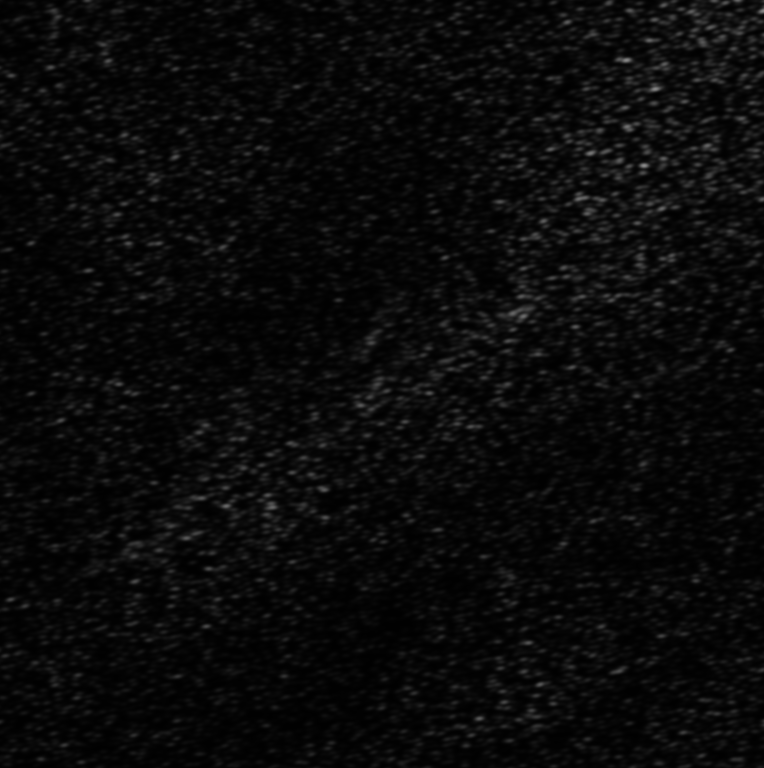
Write a Shadertoy shader that draws this texture.

```glsl
// Dim speckle on black: tiny flat grains, brightened by thin diagonal wisps
// and a hazy upper right corner. Grains are soft ellipses in jittered cells;
// stretched gradient noise and a loop of bent streaks set local brightness.

const float GRAIN_TILT = 0.15;
const float WISP_TILT = 0.60;
const vec2 GRAIN_SCALE = vec2(100.0, 165.0);
const int WISP_COUNT = 18;
const vec3 BLACK_LEVEL = vec3(0.003);
const vec3 GRAIN_COLOR = vec3(0.036);

// Coordinates along and across a direction
vec2 alongAcross(vec2 p, float angle) {
    vec2 dir = vec2(cos(angle), sin(angle));
    return vec2(dot(p, dir), dot(p, vec2(-dir.y, dir.x)));
}

float hash(vec2 p) {
    vec3 q = fract(vec3(p.xyx) * 0.1031);
    q += dot(q, q.yzx + 33.33);
    return fract((q.x + q.y) * q.z);
}

float cornerSlope(vec2 cell, vec2 offset) {
    float angle = 6.2832 * hash(cell);
    return dot(vec2(cos(angle), sin(angle)), offset);
}

float gradientNoise(vec2 p) {
    vec2 i = floor(p);
    vec2 f = p - i;
    vec2 u = f * f * f * (f * (f * 6.0 - 15.0) + 10.0);
    vec2 e = vec2(1.0, 0.0);
    float low = mix(cornerSlope(i, f), cornerSlope(i + e, f - e), u.x);
    float high = mix(cornerSlope(i + e.yx, f - e.yx),
                     cornerSlope(i + e.xx, f - e.xx), u.x);
    return mix(low, high, u.y);
}

float fbm(vec2 p) {
    float sum = 0.0;
    float amplitude = 1.0;
    for (int i = 0; i < 3; i++) {
        sum += amplitude * gradientNoise(p);
        p = alongAcross(p, 0.5) * 2.0 + 17.3;
        amplitude *= 0.5;
    }
    return sum;
}

// Soft grains, one per cell: many dim ones and a few bright ones
float speckle(vec2 p, float tilt, vec2 scale) {
    vec2 q = alongAcross(p, tilt) * scale + 300.0;
    vec2 home = floor(q);
    float sum = 0.0;
    for (int y = -1; y <= 1; y++) {
        for (int x = -1; x <= 1; x++) {
            vec2 cell = home + vec2(x, y);
            vec2 jitter = vec2(hash(cell + 11.7), hash(cell + 47.3));
            vec2 d = q - cell - mix(vec2(0.1), vec2(0.9), jitter);
            d = alongAcross(d, 1.2 * (hash(cell + 71.9) - 0.5));
            float peak = pow(-log(hash(cell + 93.1) + 0.001), 1.2);
            sum += peak * exp(-dot(d * d, vec2(3.1, 4.6)));
        }
    }
    return sum;
}

// One streak: sharp on its upper side, trailing off below, tapered at the ends
float wisp(vec2 p, float halfLength, float width) {
    float side = p.y > 0.0 ? width : 2.0 * width;
    float taper = 1.0 - smoothstep(0.2, 1.0, abs(p.x) / halfLength);
    return taper * exp(-p.y * p.y / (side * side));
}

// Streaks strewn along the diagonal, most of them close to it
float wisps(vec2 p) {
    float wave = gradientNoise(p * 6.0 + 3.7) + 0.25 * gradientNoise(p * 19.0);
    vec2 bend = vec2(0.0, 0.04 * wave);
    float sum = 0.0;
    for (int i = 0; i < WISP_COUNT; i++) {
        float id = float(i);
        float spread = 2.0 * hash(vec2(id, 7.0)) - 1.0;
        float across = spread * (0.10 + 0.36 * spread * spread);
        float along = (id + 0.5) / float(WISP_COUNT) - 0.56;
        float turn = 0.3 * (hash(vec2(id, 31.0)) - 0.5);
        float halfLength = mix(0.07, 0.19, hash(vec2(id, 53.0)));
        float strength = mix(0.35, 1.0, hash(vec2(id, 83.0)));
        vec2 local = alongAcross(p + bend - vec2(along, across), turn);
        sum += strength * wisp(local, halfLength, 0.007);
    }
    return sum;
}

// Broad haze, strongest in the upper right, with a belt along the diagonal
float hazeLevel(vec2 uv, vec2 size, vec2 p) {
    float haze = 0.78 * exp(1.1 * fbm(p * vec2(2.0, 4.5) + 41.7));
    vec2 fromCorner = alongAcross(uv - size, WISP_TILT);
    float reach = length(fromCorner * vec2(0.85, 1.6));
    float corner = 1.0 - smoothstep(0.0, 0.55, reach);
    float belt = exp(-pow((p.y + 0.03) / 0.14, 2.0));
    float rightSide = smoothstep(0.4, 1.0, uv.x / size.x);
    return haze + 0.25 * belt + 0.25 * rightSide + 1.8 * corner;
}

void mainImage(out vec4 fragColor, in vec2 fragCoord) {
    vec2 uv = fragCoord / iResolution.y;
    vec2 size = vec2(iResolution.x / iResolution.y, 1.0);
    vec2 p = alongAcross(uv - 0.5 * size, WISP_TILT);

    // Streaks fill in between the grains, so their speckle is softer
    float grain = speckle(uv, GRAIN_TILT, GRAIN_SCALE);
    float patches = 0.3 + smoothstep(-0.3, 0.4, fbm(p * vec2(12.0, 16.0)));
    float light = grain * hazeLevel(uv, size, p);
    light += 2.6 * sqrt(grain) * patches * wisps(p);

    // Soft shoulder keeps the brightest grains grey
    light /= 1.0 + 0.03 * light;
    fragColor = vec4(BLACK_LEVEL + GRAIN_COLOR * light, 1.0);
}
```
